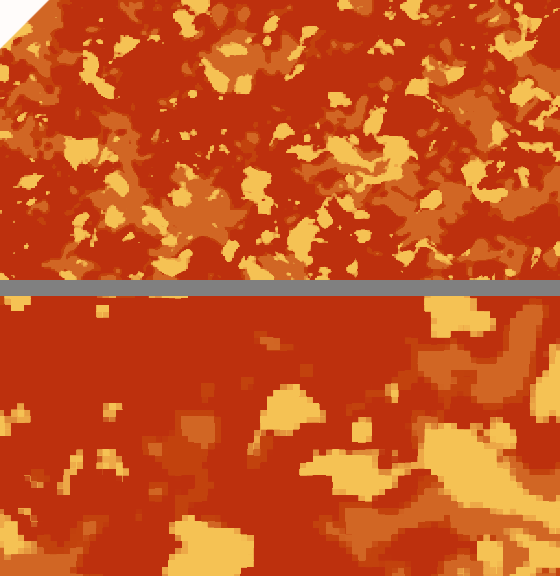
Top, the full canvas; bottom, a detail of the centre.
A Shadertoy shader for this texture:

```glsl
vec3 hash3(vec2 cell) {
    vec3 h = vec3(dot(cell, vec2(127.1, 311.7)), dot(cell, vec2(269.5, 183.3)), dot(cell, vec2(419.2, 371.9)));
    return fract(sin(h) * 43758.55);
}

// Cellular noise: signed soft blobs around one jittered point per cell
float blobNoise(vec2 p) {
    vec2 cell = floor(p);
    float sum = 0.0;
    for (int y = -1; y <= 1; y++)
    for (int x = -1; x <= 1; x++) {
        vec2 neighbour = cell + vec2(x, y);
        vec3 rnd = hash3(neighbour);
        vec2 offset = p - neighbour - rnd.xy;
        float falloff = max(0.0, 1.0 - dot(offset, offset));
        sum += (2.0 * rnd.z - 1.0) * falloff * falloff * falloff;
    }
    return sum;
}

// Square blocks with borders one pixel wide
vec2 blockSnap(vec2 p, float blocks) {
    vec2 s = p * blocks;
    vec2 border = floor(s + 0.5);
    return (border + clamp((s - border) * iResolution.y / blocks, -0.5, 0.5)) / blocks;
}

float above(float level, float value) {
    return smoothstep(level - 0.012, level + 0.012, value);
}

void mainImage(out vec4 fragColor, in vec2 fragCoord) {
    vec2 p = fragCoord / iResolution.y;
    vec2 q = blockSnap(p, 128.0);

    // Layered sines bend the patches
    q += 0.012 * sin(q.yx * vec2(23.0, 31.0) + 2.0 * sin(q * 11.0));
    q.y *= 1.15;

    float patches = 0.8 * blobNoise(q * 5.0 + 3.7)
                  + 0.7 * blobNoise(q * 12.0 + 41.3)
                  + 0.5 * blobNoise(q * 31.0 + 87.1);
    float flakes = blobNoise(q * 12.5 + 19.4)
                 + 0.5 * blobNoise(q * 27.0 + 63.8)
                 + 0.25 * blobNoise(q * 58.0 + 11.2);

    // Red ground with rust and orange patches
    vec3 color = vec3(0.74, 0.19, 0.05);
    color = mix(color, vec3(0.76, 0.26, 0.05), above(0.19, patches));
    color = mix(color, vec3(0.82, 0.40, 0.14), above(0.354, patches));

    // Yellow flakes with thin amber rims
    color = mix(color, vec3(0.87, 0.54, 0.22), above(0.407, flakes));
    color = mix(color, vec3(0.93, 0.66, 0.28), above(0.446, flakes));
    color = mix(color, vec3(0.96, 0.76, 0.33), above(0.513, flakes));

    // White cut corner at the upper left
    float corner = p.x + 1.0 - p.y - 0.175;
    float pixel = 1.5 / iResolution.y;
    color = mix(vec3(1.0, 0.99, 0.98), color, smoothstep(-pixel, pixel, corner));

    fragColor = vec4(color, 1.0);
}
```
